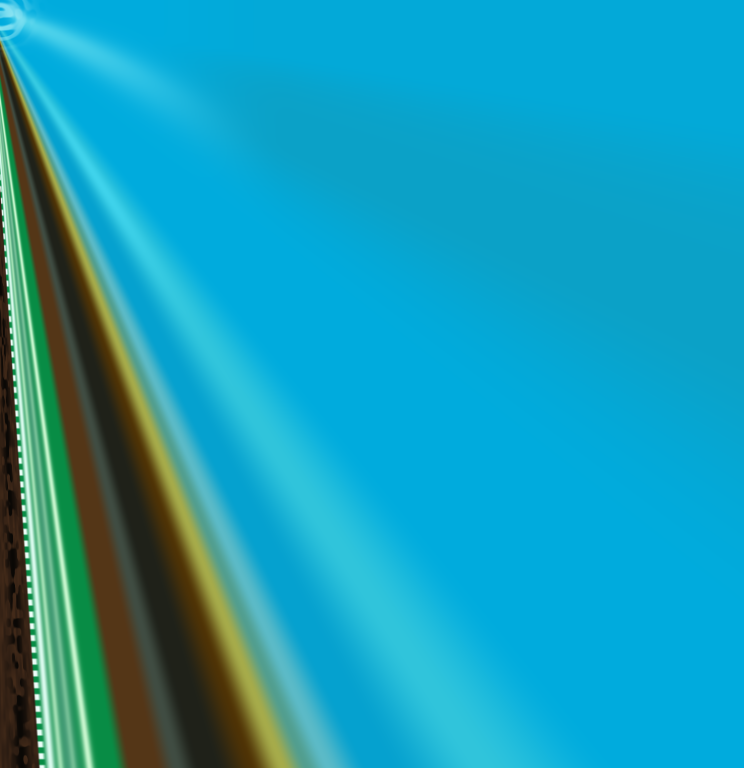
Write a Shadertoy shader that draws this background.

```glsl
// Rays of blue, gold, brown and green fanning down from a glowing corner.

const vec2 POLE = vec2(-0.0156, 0.987);
const vec3 SKY = vec3(0.0, 0.672, 0.868);
const vec3 TEAL = vec3(0.045, 0.632, 0.780);
const vec3 AQUA = vec3(0.19, 0.77, 0.86);
const vec3 MIST = vec3(0.36, 0.73, 0.78);
const vec3 GOLD = vec3(0.65, 0.67, 0.29);
const vec3 AMBER = vec3(0.31, 0.20, 0.02);
const vec3 SOOT = vec3(0.12, 0.13, 0.10);
const vec3 SLATE = vec3(0.25, 0.30, 0.26);
const vec3 BROWN = vec3(0.33, 0.21, 0.09);
const vec3 GREEN = vec3(0.03, 0.55, 0.27);
const vec3 MINT = vec3(0.77, 0.96, 0.80);

float hash(vec2 p) {
    vec3 q = fract(vec3(p.xyx) * 0.1031);
    q += dot(q, q.yzx + 33.33);
    return fract((q.x + q.y) * q.z);
}

float noise(vec2 p) {
    vec2 i = floor(p), f = fract(p);
    f = f * f * (3.0 - 2.0 * f);
    return mix(mix(hash(i), hash(i + vec2(1, 0)), f.x),
               mix(hash(i + vec2(0, 1)), hash(i + vec2(1, 1)), f.x), f.y);
}

float bell(float x, float center, float width) {
    float d = (x - center) / width;
    return exp(-d * d);
}

// Cross-fade to the next ray colour; blur is the pixel footprint in slope units.
vec3 fade(vec3 from, vec3 to, float a, float b, float slope, float blur) {
    return mix(from, to, smoothstep(a - blur, b + blur, slope));
}

// Dark earth with scattered soot flecks, beside the left edge.
vec3 earth(vec2 p, float slope) {
    float grain = noise(vec2(slope * 300.0, p.y * 45.0));
    vec3 c = mix(vec3(0.27, 0.17, 0.10), vec3(0.17, 0.11, 0.07), grain);
    float flecks = smoothstep(0.35, 0.65, noise(vec2(slope * 180.0, p.y * 90.0)));
    return mix(c, vec3(0.04, 0.03, 0.02), flecks * bell(slope, 0.045, 0.012));
}

// Narrow mint and green streaks.
vec3 streaks(float slope, float blur) {
    vec3 c = mix(GREEN, vec3(0.25, 0.60, 0.45), bell(slope, 0.108, 0.016));
    float soft = 0.0035 + blur;
    c = mix(c, vec3(0.85, 0.98, 0.93), bell(slope, 0.083, 0.005 + blur));
    c = mix(c, MINT, 0.75 * bell(slope, 0.096, soft));
    c = mix(c, MINT, 0.40 * bell(slope, 0.113, soft));
    return mix(c, MINT, bell(slope, 0.134, 0.005 + blur));
}

// Narrow rays, ordered from the left edge outward.
vec3 rays(vec2 p, float slope, float blur) {
    float dash = smoothstep(0.15, 0.35, abs(fract(p.y * 65.0) - 0.5));
    vec3 c = fade(earth(p, slope), mix(GREEN, vec3(0.93, 1.0, 0.98), dash),
                  0.067, 0.069, slope, blur);
    c = fade(c, streaks(slope, blur), 0.073, 0.077, slope, blur);
    c = fade(c, BROWN, 0.168, 0.188, slope, blur);
    c = fade(c, SLATE, 0.222, 0.248, slope, blur);
    c = fade(c, SOOT, 0.250, 0.278, slope, blur);
    c = fade(c, AMBER, 0.300, 0.352, slope, blur);
    c = fade(c, GOLD, 0.348, 0.388, slope, blur);
    c = fade(c, vec3(0.32, 0.62, 0.56), 0.390, 0.420, slope, blur);
    c = fade(c, MIST, 0.420, 0.448, slope, blur);
    return fade(c, vec3(0.02, 0.63, 0.81), 0.448, 0.500, slope, blur);
}

// Wide, soft bands of the open blue.
vec3 openBlue(vec3 c, vec2 p, float slope, float blur) {
    c = fade(c, AQUA, 0.530, 0.650, slope, blur);
    c = fade(c, SKY, 0.650, 0.830, slope, blur);
    float shade = smoothstep(1.15, 2.2, slope) * (1.0 - 0.75 * smoothstep(2.6, 6.5, slope));
    c = mix(c, TEAL, shade * smoothstep(0.16, 0.38, p.x));
    float shine = bell(slope, 0.645, 0.045) * bell(p.y, 0.77, 0.13);
    return mix(c, vec3(0.28, 0.86, 0.96), 0.65 * shine);
}

// Pale plume that bends away from the pole and dissolves.
vec3 plume(vec3 c, vec2 p) {
    float drop = 1.0 - p.y;
    float axis = 0.0156 + 0.36 * p.x + 0.54 * p.x * p.x;
    float width = 0.010 + 0.12 * p.x;
    float side = drop < axis ? 0.8 : 1.1;
    float strength = 0.72 * (1.0 - smoothstep(0.03, 0.37, p.x)) * smoothstep(0.0, 0.03, p.x);
    c = mix(c, vec3(0.42, 0.88, 0.94), strength * bell(drop, axis, width * side));
    // Rippled glints close to the pole
    float r = length(p - vec2(0.0, 0.980));
    float ripple = noise(vec2(r * 160.0, drop * 110.0));
    return mix(c, vec3(0.62, 0.92, 0.96), 0.8 * smoothstep(0.4, 0.8, ripple) * bell(r, 0.015, 0.022));
}

void mainImage(out vec4 fragColor, in vec2 fragCoord) {
    vec2 p = fragCoord / iResolution.y;
    vec2 fromPole = vec2(p.x - POLE.x, max(POLE.y - p.y, 0.002));
    float slope = fromPole.x / fromPole.y;
    float blur = 0.6 * length(vec2(1.0, slope)) / (fromPole.y * iResolution.y);

    vec3 color = rays(p, slope, blur);
    color = openBlue(color, p, slope, min(blur, 0.05));
    color = plume(color, p);
    fragColor = vec4(color, 1.0);
}
```
